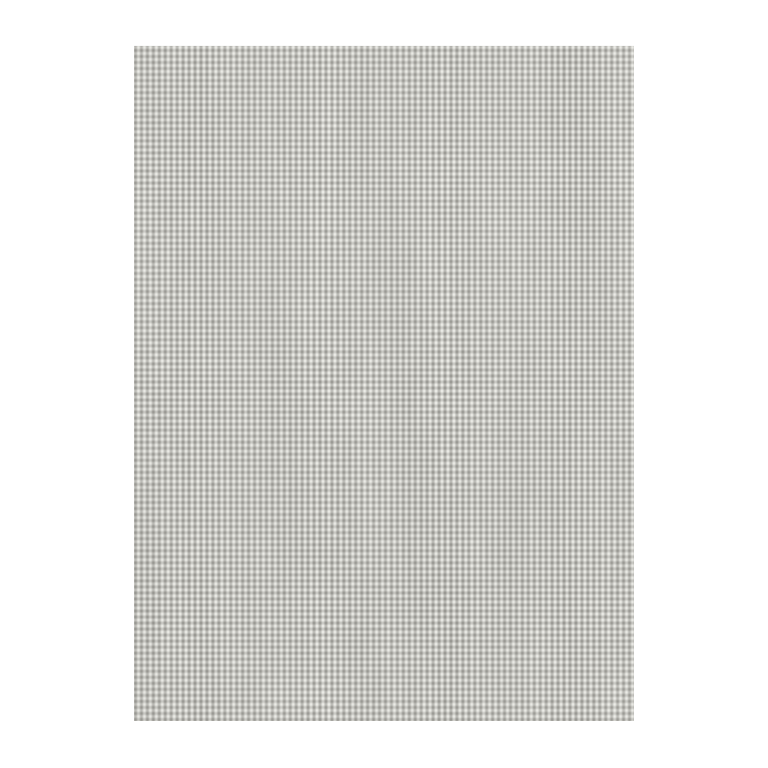
Write a WebGL 1 fragment shader that draws this pattern.

```glsl
precision highp float;

uniform vec2 u_resolution;

#define PANEL_CENTER vec2(0.5, 0.5007)
#define PANEL_SIZE vec2(0.651, 0.879)
#define CHECKS vec2(84.0, 112.0)
#define STRIPE_WIDTH 0.5
#define MIN_SOFTNESS 0.32
#define WARP_WEIGHT 0.58
#define BAND_WEAR 0.022
#define THREAD_WEAR 0.018
#define GROUND vec3(1.0)
#define LIGHT_YARN vec3(0.915, 0.915, 0.896)
#define DARK_YARN vec3(0.605, 0.602, 0.582)

// Random slopes in -1..1 for a lattice cell
vec2 slope(vec2 cell) {
  vec2 p = vec2(dot(cell, vec2(127.1, 311.7)), dot(cell, vec2(269.5, 183.3)));
  return 2.0 * fract(sin(p) * 4375.85) - 1.0;
}

// Gradient noise that wraps after period cells
float wrappedNoise(vec2 p, vec2 period) {
  vec2 cell = floor(p);
  vec2 f = p - cell;
  vec2 lo = mod(cell, period);
  vec2 hi = mod(cell + 1.0, period);
  vec2 blend = f * f * f * (f * (f * 6.0 - 15.0) + 10.0);
  float bottom = mix(dot(slope(lo), f),
                     dot(slope(vec2(hi.x, lo.y)), f - vec2(1.0, 0.0)), blend.x);
  float top = mix(dot(slope(vec2(lo.x, hi.y)), f - vec2(0.0, 1.0)),
                  dot(slope(hi), f - 1.0), blend.x);
  return mix(bottom, top, blend.y);
}

// Running integral of the stripe wave, for exact box filtering
vec2 stripeIntegral(vec2 x) {
  return STRIPE_WIDTH * floor(x) + min(fract(x), STRIPE_WIDTH);
}

vec2 stripes(vec2 x, vec2 width) {
  return (stripeIntegral(x + 0.5 * width) - stripeIntegral(x - 0.5 * width)) / width;
}

// Filtered coverage of the upright rectangle
float panelMask(vec2 uv, vec2 pixel) {
  vec2 inside = 0.5 * PANEL_SIZE - abs(uv - PANEL_CENTER);
  vec2 cover = clamp(inside / pixel + 0.5, 0.0, 1.0);
  return cover.x * cover.y;
}

void main() {
  vec2 pixel = 1.0 / u_resolution;
  vec2 uv = gl_FragCoord.xy * pixel;
  vec2 panel = (uv - PANEL_CENTER) / PANEL_SIZE + 0.5;
  vec2 checks = panel * CHECKS;

  // Crossed dark stripes: warp runs up, weft runs across
  vec2 width = max(pixel / PANEL_SIZE * CHECKS, vec2(MIN_SOFTNESS));
  vec2 yarn = stripes(checks, width);
  float darkness = mix(yarn.y, yarn.x, WARP_WEIGHT);
  vec3 cloth = mix(LIGHT_YARN, DARK_YARN, darkness);

  // Broad upright bands and slight unevenness along the threads
  float bands = wrappedNoise(panel * vec2(12.0, 2.0), vec2(12.0, 2.0));
  float threads = wrappedNoise(checks * vec2(0.5, 0.125), CHECKS * vec2(0.5, 0.125));
  cloth += BAND_WEAR * bands + THREAD_WEAR * threads;

  gl_FragColor = vec4(mix(GROUND, cloth, panelMask(uv, pixel)), 1.0);
}
```
